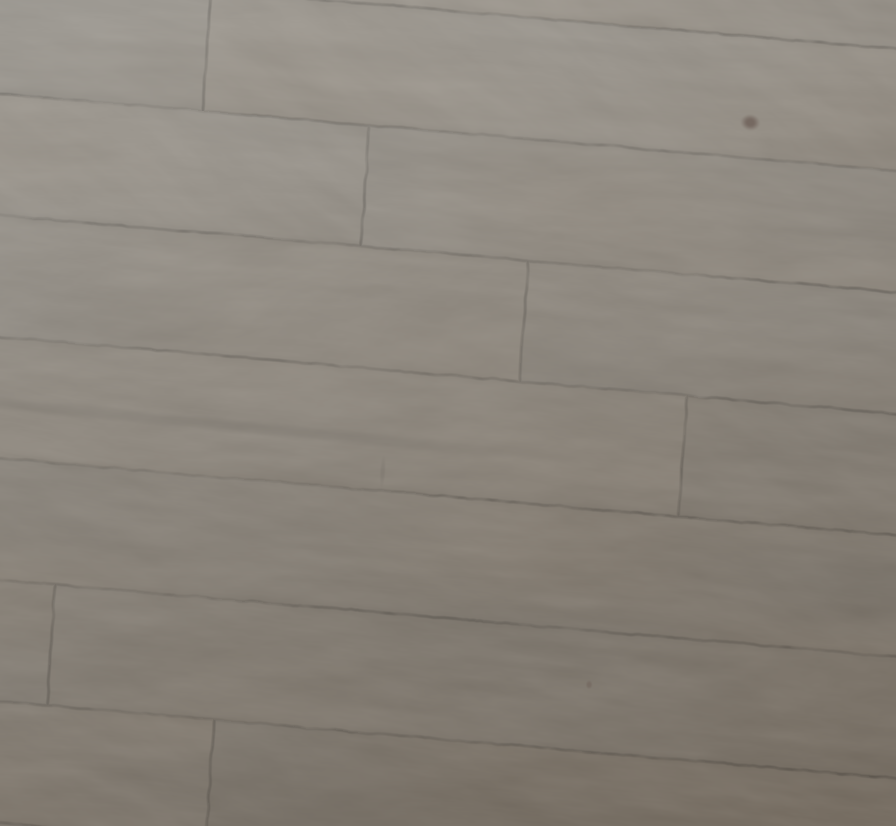
A WebGL 1 fragment shader for this texture:

```glsl
precision highp float;
// Pale grey-beige wooden floor: tilted rows of long boards with stepped butt joints.
uniform vec2 u_resolution;

const float ASPECT = 0.922;        // canvas height in canvas widths
const float ROW_PITCH = 0.1357;    // board width
const float FIRST_SEAM = -0.0313;
const float BOARD_LENGTH = 1.066;
const float JOINT_START = 0.2344;
const float JOINT_STEP = 0.1878;   // joint shift from row to row
const float SEAM_SLOPE = 0.086;
const float JOINT_LEAN = 0.07;
const vec3 LIGHT_WOOD = vec3(0.636, 0.619, 0.590);
const vec3 DARK_WOOD = vec3(0.488, 0.457, 0.417);
const vec3 KNOT_BROWN = vec3(0.43, 0.375, 0.345);

float hash(vec2 p) {
  return fract(sin(dot(p, vec2(127.1, 311.7))) * 43758.5453);
}

float noise(vec2 p) {
  vec2 i = floor(p);
  vec2 f = fract(p);
  f = f * f * (3.0 - 2.0 * f);
  float low = mix(hash(i), hash(i + vec2(1.0, 0.0)), f.x);
  float high = mix(hash(i + vec2(0.0, 1.0)), hash(i + vec2(1.0, 1.0)), f.x);
  return mix(low, high, f.y);
}

float fbm(vec2 p) {
  float sum = 0.0;
  float gain = 0.5;
  for (int i = 0; i < 4; i++) {
    sum += gain * noise(p);
    p = p * 2.03 + 17.3;
    gain *= 0.5;
  }
  return sum;
}

// Soft line around distance zero
float line(float d, float halfWidth, float blur) {
  return 1.0 - smoothstep(halfWidth, halfWidth + blur, abs(d));
}

// Soft elliptical spot
float spot(vec2 p, vec2 center, vec2 radius) {
  return 1.0 - smoothstep(0.3, 1.3, length((p - center) / radius));
}

// Grain: fine streaks, broad bands and slanted figure, around zero
float grain(vec2 p, float seed) {
  vec2 q = p + vec2(seed * 13.0, seed * 7.0);
  q.y += 0.022 * (noise(q * vec2(5.0, 12.0)) - 0.5);
  float streaks = fbm(q * vec2(10.0, 70.0)) - 0.47;
  float bands = noise(q * vec2(2.2, 26.0)) - 0.5;
  float slant = mix(-0.2, 0.7, hash(vec2(seed, 4.0)));
  float figure = fbm(vec2(q.x * 16.0, (q.y - slant * q.x) * 42.0)) - 0.47;
  return 0.036 * streaks + 0.020 * bands + 0.032 * figure;
}

void main() {
  vec2 uv = gl_FragCoord.xy / u_resolution;
  vec2 p = vec2(uv.x, (1.0 - uv.y) * ASPECT);
  float blur = max(0.0027, 1.2 / u_resolution.x);

  // Board axes: x along the seams, y across them
  vec2 b = vec2(p.x + JOINT_LEAN * p.y, p.y - SEAM_SLOPE * p.x - FIRST_SEAM);
  float seamId = floor(b.y / ROW_PITCH + 0.5);
  float wobble = (fbm(vec2(b.x * 60.0, seamId * 9.0)) - 0.47) * 0.0032;
  float across = b.y + wobble;
  float row = floor(across / ROW_PITCH);
  float inRow = across - row * ROW_PITCH;
  float seamDist = min(inRow, ROW_PITCH - inRow);

  // One joint per row; the latest ones fall beyond the right edge
  float joint = mod(JOINT_START + JOINT_STEP * row, BOARD_LENGTH);
  joint += 0.3 * step(0.93, joint);
  float jointDist = b.x - joint + (noise(vec2(b.y * 70.0, row)) - 0.5) * 0.0020;
  float board = row * 2.0 + step(0.0, jointDist);

  // Light falling off toward the lower right
  float shade = clamp(0.27 * uv.x + 0.85 * (1.0 - uv.y), 0.0, 1.1);
  vec3 color = mix(LIGHT_WOOD, DARK_WOOD, shade);

  // Board tone, slight warmth and grain
  color += (hash(vec2(board, 2.0)) - 0.5) * 0.010;
  float warmth = noise(b * vec2(3.0, 10.0) + board) - 0.5;
  color += warmth * vec3(0.006, 0.0, -0.006);
  color += grain(b, board);

  // Soft dark vein and a faint short scratch
  float vein = line(b.y - 0.481 - 0.012 * b.x, 0.001, 0.009);
  color *= 1.0 - 0.055 * vein * (1.0 - smoothstep(0.35, 0.75, b.x));
  color *= 1.0 - 0.05 * spot(b, vec2(0.464, 0.521), vec2(0.0030, 0.016));

  // Seams and joints, faint and broken by wear
  float longWear = noise(vec2(b.x * 9.0, seamId + 31.0));
  float shortWear = noise(vec2(b.x * 85.0, seamId + 57.0));
  float wear = mix(0.45, 1.0, longWear) * mix(0.5, 1.1, shortWear);
  float seam = line(seamDist, 0.0003, blur) * wear * mix(0.8, 1.2, uv.x);
  float butt = line(jointDist, 0.0003, blur) * mix(0.5, 1.0, noise(b * 45.0));
  color *= 1.0 - 0.17 * max(seam, butt);
  color *= 1.0 - 0.018 * line(seamDist, 0.0, 0.009);

  // Knot and small speck
  color = mix(color, KNOT_BROWN, 0.8 * spot(b, vec2(0.847, 0.096), vec2(0.0095, 0.0080)));
  color = mix(color, KNOT_BROWN, 0.5 * spot(b, vec2(0.711, 0.739), vec2(0.0035, 0.0045)));

  gl_FragColor = vec4(color, 1.0);
}
```
